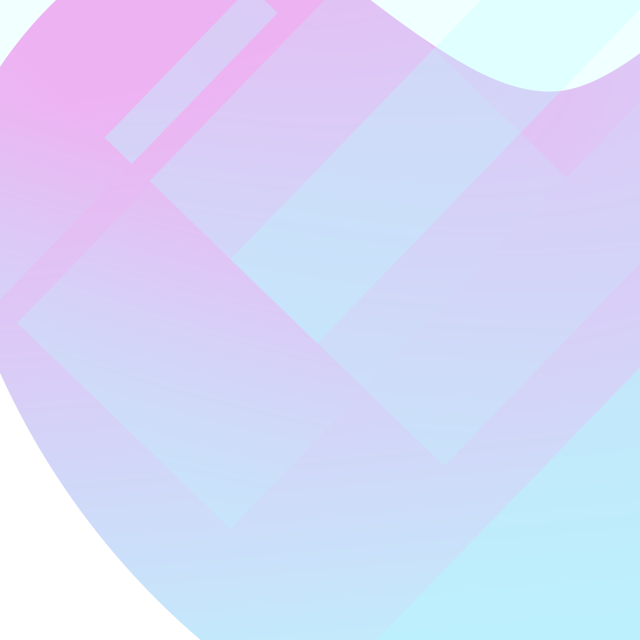
A Shadertoy shader for this background:

```glsl
// Pastel panel: a pink-to-cyan gradient crossed by translucent diagonal bands,
// with pale curved cut-outs at the top and lower left.
// Bands are soft-edged boxes in a rotated frame; cut-outs are circles and a hyperbolic wave.

// Coverage of a signed distance, positive inside, about one pixel soft
float cover(float d) {
    float px = 0.7 / min(iResolution.x, iResolution.y);
    return smoothstep(-px, px, d);
}

// Box mask: p.x runs across the band, p.y along it
float box(vec2 p, vec2 across, vec2 along) {
    vec2 d = min(p - vec2(across.x, along.x), vec2(across.y, along.y) - p);
    return cover(d.x) * cover(d.y);
}

// Lays a cyan band over a colour, its opacity changing from front to tail
vec3 band(vec3 below, vec2 p, vec2 across, vec2 along, vec2 opacity) {
    float t = clamp((p.y - along.x) / (along.y - along.x), 0.0, 1.0);
    float alpha = box(p, across, along) * mix(opacity.x, opacity.y, t);
    return mix(below, vec3(0.74, 0.95, 0.99), alpha);
}

void mainImage(out vec4 fragColor, in vec2 fragCoord) {
    vec2 q = fragCoord / iResolution.xy;
    q.y = 1.0 - q.y; // measure downward from the top edge

    // Main gradient, cooler toward the bottom and the upper right
    float cool = 1.15 * q.y + 0.1 * q.x - 0.2
               + 0.5 * q.x * q.x * pow(1.0 - q.y, 3.0);
    vec3 col = mix(vec3(0.93, 0.70, 0.95), vec3(0.765, 0.915, 0.985),
                   clamp(cool, 0.0, 1.0));

    // Rotated frame: x across the bands, y along them to the upper right
    vec2 p = vec2(dot(q, vec2(0.719, 0.695)), dot(q, vec2(0.695, -0.719)));
    float front = -0.041; // start line shared by the upper bands

    // Lower bands, fading out at the shared line
    col = band(col, p, vec2(-1.0, 0.325), vec2(-0.43, front), vec2(0.35, 0.0));
    col = band(col, p, vec2(0.370, 0.833), vec2(-0.344, front), vec2(0.35, 0.03));

    // Upper bands
    col = band(col, p, vec2(0.267, 0.326), vec2(front, 0.287), vec2(0.45, 0.40));
    col = band(col, p, vec2(0.3645, 0.829), vec2(front, 0.416), vec2(0.40, 0.22));
    col = band(col, p, vec2(0.829, 1.005), vec2(front, 0.75), vec2(0.36, 0.06));
    vec2 middle = vec2(0.5405, 0.729);
    col = band(col, p, middle, vec2(front, 2.0), vec2(0.43, 0.25));

    // Bright lower right corner
    col = mix(col, vec3(0.72, 0.96, 0.99), 0.58 * cover(p.x - 1.118));

    // Pale wave at the top, with the middle band showing through
    float u = q.x - 0.859;
    vec2 bend = u < 0.0 ? vec2(0.88, 0.16) : vec2(1.02, 0.14);
    float edge = 0.143 - bend.x * (length(vec2(u, bend.y)) - bend.y);
    vec3 pale = mix(vec3(0.94, 1.0, 1.0), vec3(0.88, 1.0, 1.0),
                    box(p, middle, vec2(front, 2.0)));
    col = mix(col, pale, cover((edge - q.y) * 0.85));

    // Pale top left corner
    float corner = length(q - vec2(0.54, 0.468)) - 0.651;
    col = mix(col, vec3(0.95, 1.0, 1.0), cover(min(corner, 0.25 - q.x - q.y)));

    // White sweep at the lower left
    float sweep = length(q - vec2(1.091, 0.090)) - 1.197;
    col = mix(col, vec3(1.0), cover(min(sweep, q.y - 0.4)));

    fragColor = vec4(col, 1.0);
}
```
